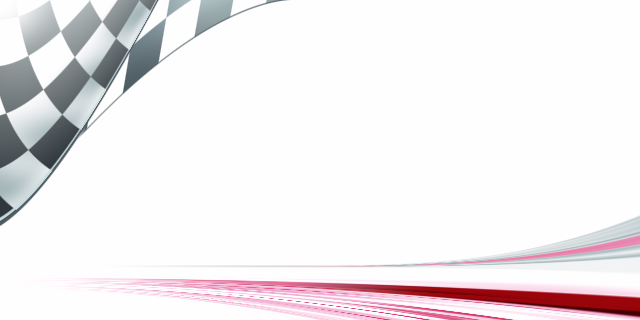
A Shadertoy shader for this background:

```glsl
const vec3 PAPER = vec3(1.0, 0.995, 1.0);
const vec3 SILVER = vec3(0.65, 0.72, 0.73);
const vec3 SLATE = vec3(0.34, 0.40, 0.43);
const vec3 CHARCOAL = vec3(0.19, 0.22, 0.24);
const vec3 PINK = vec3(0.95, 0.67, 0.82);
const vec3 ROSE = vec3(0.84, 0.24, 0.42);
const vec3 CRIMSON = vec3(0.60, 0.02, 0.04);
const vec3 MAROON = vec3(0.27, 0.0, 0.01);
const float CLOTH_SCALE = 3.84;      // layout units per canvas height
const float FRONT_EDGE = 3.0;        // weave coordinate of the front hem
const vec2 BACK_CELL = vec2(0.43, 0.48);
const float SWOOSH_BASE = 3.21;
const float SWOOSH_RISE = 0.60;
const float FAN_BASE = 3.33;

vec2 hashGradient(vec2 cell) {
    float angle = 6.2832 * fract(sin(dot(cell, vec2(127.1, 311.7))) * 43758.5);
    return vec2(cos(angle), sin(angle));
}

float gradientNoise(vec2 p) {
    vec2 c = floor(p), f = p - c;
    vec2 w = f * f * f * (f * (f * 6.0 - 15.0) + 10.0);
    vec2 e = vec2(1.0, 0.0);
    float low = mix(dot(hashGradient(c), f), dot(hashGradient(c + e), f - e), w.x);
    float high = mix(dot(hashGradient(c + e.yx), f - e.yx),
                     dot(hashGradient(c + 1.0), f - 1.0), w.x);
    return mix(low, high, w.y);
}

// Soft interval from a to b
float band(float x, float a, float b, float soft) {
    float w = max(soft, fwidth(x) * 0.7);
    return smoothstep(a - w, a + w, x) * (1.0 - smoothstep(b - w, b + w, x));
}

float below(float x, float limit) {
    return clamp(0.5 + (limit - x) / fwidth(x), 0.0, 1.0);
}

// Antialiased checker, 1 where both cell indices share parity
float checker(vec2 p) {
    vec2 wave = clamp(sin(3.14159 * p) / (1.6 * fwidth(p)), -1.0, 1.0);
    return 0.5 + 0.5 * wave.x * wave.y;
}

// Curved cloth coordinates: x runs toward the hem, y along it
vec2 frontWeave(vec2 s) {
    float x = s.x, y = s.y;
    return vec2(-1.443 + 1.896 * y + 1.227 * x * x + 0.32 * x * y - 0.095 * y * y,
                2.517 - 2.763 * x + 0.212 * y + 0.392 * x * x + 0.681 * x * y + 0.179 * y * y);
}

vec3 paintBackCloth(vec3 color, vec2 s) {
    float hem = 1.55 * pow(max((3.5 - s.x) / 2.45, 0.0), 1.65);
    float height = hem - s.y;
    vec2 weave = vec2(s.x - 1.9 - 0.2 * height, height) / BACK_CELL;
    vec3 dark = mix(SLATE, SILVER, smoothstep(1.5, 2.8, s.x + 0.4 * height));
    dark *= 0.9 + 0.2 * smoothstep(0.0, 0.5, height);
    vec3 cloth = mix(dark, PAPER, checker(weave));
    cloth = mix(cloth, SLATE, 0.8 * band(height, -0.01, 0.018, 0.006));
    float cover = below(-height, 0.0) * smoothstep(0.9, 1.05, s.x) * below(s.x, 3.5);
    return mix(color, cloth, cover);
}

vec3 paintFrontCloth(vec3 color, vec2 s) {
    vec2 weave = frontWeave(s);
    float shade = clamp((weave.x + 0.4 * weave.y + 1.0) / 5.0, 0.0, 1.0);
    vec3 dark = mix(vec3(0.82, 0.85, 0.85), CHARCOAL, shade);
    float sheen = 0.75 + 0.25 * sin(4.0 * weave.y + 2.0 * weave.x);
    vec3 light = mix(PAPER, SILVER, smoothstep(0.7, 2.3, weave.x) * sheen);
    light = mix(light, PAPER, 0.5 * smoothstep(2.4, 2.9, weave.x));
    vec3 cloth = mix(light, dark, checker(weave));
    cloth = mix(PAPER, cloth, smoothstep(0.1, 0.75, length(s)));
    // Pale piping and dark hem
    cloth = mix(cloth, SILVER * 1.2, band(weave.x, 2.86, 2.92, 0.01));
    cloth = mix(cloth, SLATE * 0.9, smoothstep(2.92, 2.95, weave.x));
    return mix(color, cloth, below(weave.x, FRONT_EDGE));
}

vec3 paintSwoosh(vec3 color, vec2 s, float x) {
    float spread = 0.04 + pow(max((x - 0.495) / 0.505, 0.0), 2.6);
    float k = (SWOOSH_BASE - s.y) / (SWOOSH_RISE * spread);
    float fade = smoothstep(0.12, 0.55, x);
    float grain = gradientNoise(vec2(k * 11.0, x * 2.0));
    float gray = band(k, 0.2, 1.0, 0.03) * clamp(0.55 + 0.8 * grain, 0.15, 0.9);
    color = mix(color, SILVER, fade * gray);
    color = mix(color, SILVER, 0.15 * fade * band(k, -0.12, 0.2, 0.04));
    color = mix(color, SLATE, 0.3 * fade * band(k, 0.66, 0.69, 0.015));
    vec3 ribbon = mix(PINK, ROSE, 0.35 + 0.3 * grain);
    return mix(color, ribbon, smoothstep(0.3, 0.7, x) * band(k, 0.45, 0.62, 0.02));
}

vec3 paintFan(vec3 color, vec2 s, float x) {
    float k = (s.y - FAN_BASE - 0.18 * x * x) / (0.12 + 1.12 * x * x);
    float fade = smoothstep(0.0, 0.42, x);
    float broad = gradientNoise(vec2(k * 13.0, x * 1.5));
    float fine = gradientNoise(vec2(k * 27.0 + 9.0, x * 2.0));
    // Pink haze, then rose and white filaments
    float haze = band(k, 0.0, 1.2, 0.12) * smoothstep(-0.25, 0.35, broad);
    color = mix(color, PINK, fade * haze * (1.0 - 0.4 * smoothstep(0.6, 1.2, k)));
    float rose = band(k, 0.04, 1.05, 0.05) * smoothstep(0.12, 0.42, fine);
    color = mix(color, ROSE, rose * smoothstep(0.08, 0.6, x));
    float glint = band(k, 0.25, 1.1, 0.04) * smoothstep(0.15, 0.4, -fine);
    color = mix(color, PAPER, 0.8 * glint);
    // Deep red core
    float core = band(k, 0.05, 0.235, 0.015);
    vec3 red = mix(CRIMSON, MAROON, smoothstep(-0.15, 0.3, broad + 0.5 * fine));
    color = mix(color, ROSE, 0.6 * core * smoothstep(0.2, 0.5, x));
    return mix(color, red, core * smoothstep(0.42, 0.7, x));
}

void mainImage(out vec4 fragColor, in vec2 fragCoord) {
    vec2 uv = fragCoord / iResolution.xy;
    vec2 s = vec2(2.0 * uv.x, 1.0 - uv.y) * CLOTH_SCALE;
    vec3 color = paintSwoosh(PAPER, s, uv.x);
    color = paintFan(color, s, uv.x);
    color = paintBackCloth(color, s);
    color = paintFrontCloth(color, s);
    fragColor = vec4(color, 1.0);
}
```
